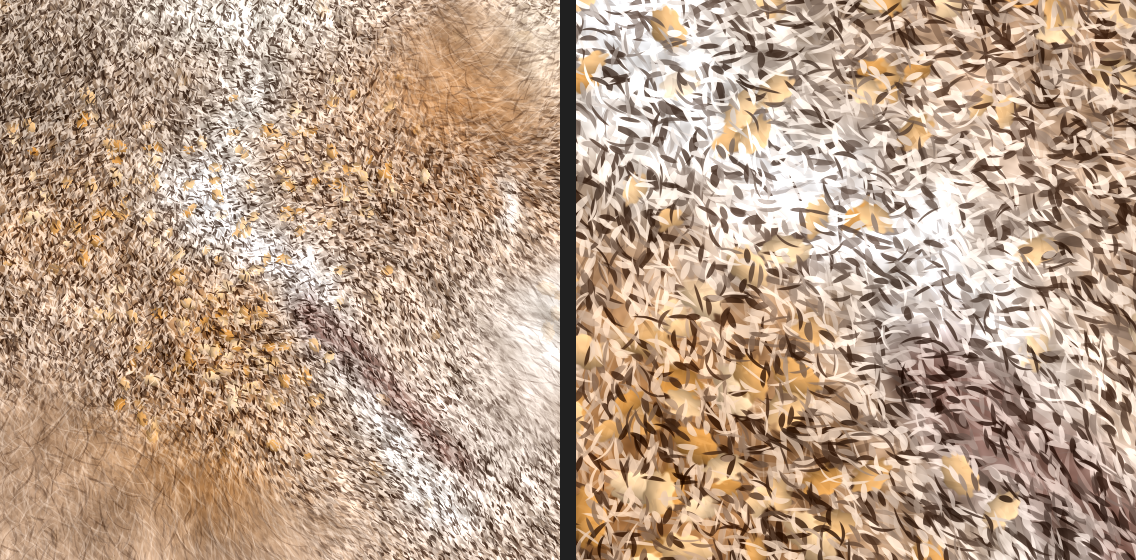
Left: the whole. Right: its middle third, enlarged.
Give the GLSL for this texture, as a Shadertoy shader.

```glsl
// Matted animal fleece: soft colour regions, covered by cellular layers of
// tapered fibres that follow a flow field, with golden flakes caught between.
// Long faint hairs fill the soft areas, short crisp tufts the gritty ones.

vec4 hash(vec3 c) {
    vec4 q = fract(c.xyzx * vec4(.1031, .1030, .0973, .1099));
    q += dot(q, q.wzxy + 33.33);
    return fract((q.xxyz + q.yzzw) * q.zywx);
}

mat2 turn(float a) { return mat2(cos(a), -sin(a), sin(a), cos(a)); }

// Layered, rotated sines, roughly -1 to 1
float ripple(vec2 p) {
    float sum = 0., amp = .55;
    for (int i = 0; i < 5; i++) {
        p = turn(1.1) * p * 1.7 + 2.3;
        sum += amp * sin(p.x + 1.4 * sin(p.y)) * cos(p.y * .8);
        amp *= .75;
    }
    return sum;
}

float blob(vec2 p, float x, float y, float rx, float ry) {
    vec2 d = (p - vec2(x, y)) / vec2(rx, ry);
    return exp(-dot(d, d));
}

float band(vec2 p, vec2 a, vec2 b, float width) {
    vec2 d = b - a;
    float r = length(p - a - clamp(dot(p - a, d) / dot(d, d), 0., 1.) * d) / width;
    return exp(-r * r);
}

// Fibre direction; jitter in -.5 to .5 scatters it, least in the lower right
float flow(vec2 p, float jitter) {
    float right = smoothstep(.15, .62, p.x), top = smoothstep(.42, .75, p.y);
    float angle = mix(-1.42, -.82, right) - .4 * top * (1. - right);
    angle += right * top * (.5 + .9 * sin(9. * p.x + 6. * p.y));
    angle += .3 * sin(13. * p.x - 4. * p.y) * sin(11. * p.y);
    return angle + jitter * mix(2.2, .7, smoothstep(0., .4, p.x - p.y));
}

vec3 regionColor(vec2 p) {
    vec3 c = vec3(.70, .59, .50);
    c = mix(c, vec3(.47, .39, .32), blob(p, .06, .86, .24, .22));
    c = mix(c, vec3(.60, .44, .30), .8 * blob(p, .10, .58, .20, .14));
    c = mix(c, vec3(.67, .55, .45), blob(p, .10, .22, .16, .20));
    c = mix(c, vec3(.65, .47, .30), .9 * blob(p, .38, .17, .18, .14));
    c = mix(c, vec3(.58, .40, .24), .9 * blob(p, .39, .39, .14, .13));
    c = mix(c, vec3(.73, .54, .37), blob(p, .83, .82, .18, .13));
    c = mix(c, vec3(.56, .40, .27), .8 * blob(p, .80, .67, .18, .07));
    c = mix(c, vec3(.88, .81, .73), blob(p, 1., .96, .13, .14));
    c = mix(c, vec3(.83, .78, .74), .9 * blob(p, .90, .20, .24, .20));
    c = mix(c, vec3(.86, .85, .82), .9 * blob(p, .42, .98, .20, .08));
    c = mix(c, vec3(.80, .79, .77), .8 * band(p, vec2(.45, .85), vec2(.36, .62), .08));
    c = mix(c, vec3(.88, .88, .89), .9 * band(p, vec2(.36, .64), vec2(.56, .47), .055));
    c = mix(c, vec3(.87, .86, .85), .9 * band(p, vec2(.56, .44), vec2(.80, .08), .05));
    c = mix(c, vec3(.42, .28, .24), .8 * band(p, vec2(.55, .43), vec2(.82, .20), .032));
    c = mix(c, vec3(.95, .93, .91), blob(p, 1., .42, .14, .10));
    return mix(c, vec3(.92, .89, .86), blob(p, .905, .64, .025, .05));
}

// One layer of bent, tapered strokes, one per cell; size holds half length and width
vec3 fibres(vec3 col, vec3 base, vec2 p, float freq, float seed, vec2 size, float alpha) {
    float soft = .7 * freq / min(iResolution.x, iResolution.y);
    vec3 dark = base * vec3(.37, .30, .26), light = mix(base * 1.3, vec3(1., .97, .94), .55);
    for (int k = 0; k < 9; k++) {
        vec2 cell = floor(p * freq) + vec2(k % 3, k / 3) - 1.;
        vec4 h = hash(vec3(cell + 7., seed));
        vec2 center = cell + h.xy;
        vec2 q = turn(flow(center / freq, h.z - .5)) * (p * freq - center);
        q.y += (h.w - .5) * 1.2 * q.x * q.x;
        float tone = fract(h.z * 17. + h.w * 7.), vary = fract(h.x * 13. + h.w * 5.);
        float t = abs(q.x) / (size.x * (.5 + .5 * vary));
        float edge = abs(q.y) - size.y * (1.4 - vary) * (1. - t * t);
        float mask = smoothstep(soft, -soft, edge) * smoothstep(1., .6, t);
        col = mix(col, mix(dark, light, smoothstep(.05, .8, tone)), mask * alpha);
    }
    return col;
}

// Rounded, ragged golden to cream flakes
vec3 flakes(vec3 col, vec2 p, float freq, float density) {
    for (int k = 0; k < 9; k++) {
        vec2 cell = floor(p * freq) + vec2(k % 3, k / 3) - 1.;
        vec4 h = hash(vec3(cell + 7., freq));
        vec2 q = turn(h.w * 6.3) * (p * freq - cell - h.xy) * vec2(1., 1.5);
        float r = length(q) + .07 * sin(q.x * 17. + h.x * 6.) * sin(q.y * 21.);
        float mask = smoothstep(.05, -.05, r - .24 - .2 * h.w) * smoothstep(0., .1, density - h.z);
        vec3 tint = mix(vec3(.77, .55, .29), vec3(.92, .81, .67), fract(h.w * 9.));
        col = mix(col, tint * (1.05 + .7 * q.y - .4 * r), .9 * mask);
    }
    return col;
}

void mainImage(out vec4 fragColor, in vec2 fragCoord) {
    vec2 p = fragCoord / min(iResolution.x, iResolution.y);
    vec2 warped = p + .03 * vec2(ripple(p * 7.), ripple(p * 7. + 9.));
    float smoothFur = blob(warped, .08, .12, .28, .24) + blob(warped, .40, .03, .3, .13)
        + blob(warped, .87, .87, .22, .18) + blob(warped, 1., .38, .18, .22);
    float grit = 1. - .85 * smoothstep(.2, .9, smoothFur);
    float density = .95 * blob(p, .40, .40, .15, .15) + .6 * blob(p, .57, .67, .14, .13)
        + .5 * blob(p, .20, .66, .20, .14) + .04;

    // Regional colour with long streaks, clouds and small clumps
    float streak = mix(ripple(turn(-1.4) * p * vec2(4., 26.)),
        ripple(turn(-.85) * p * vec2(4., 26.)), smoothstep(.25, .6, p.x));
    float shade = .13 * streak + .13 * ripple(p * 12.) + .22 * grit * ripple(p * 38.);
    vec3 base = regionColor(warped) * (1. + shade * vec3(.9, 1., 1.1));

    // Long hairs, then tufts with flakes part way up
    vec3 col = base;
    for (float i = 0.; i < 10.; i++)
        col = fibres(col, base, p, 10. + 2.2 * i, i, vec2(.95, .02 + .003 * i), .32);
    for (float i = 0.; i < 10.; i++) {
        if (i == 5. || i == 7.) col = flakes(col, p, 3. * i + 8., density);
        col = fibres(col, base, p, 34. + 4.5 * i, 20. + i, vec2(.75, .11), .82 * grit);
    }
    col = (col - .6) * 1.2 + .635;
    fragColor = vec4(clamp(col, 0., 1.), 1.);
}
```
